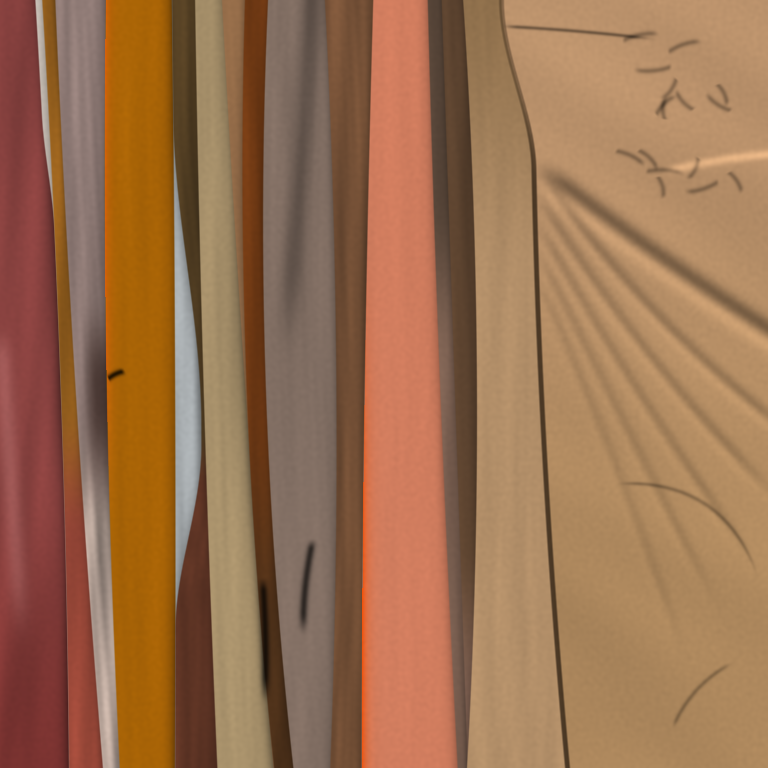
Write a Shadertoy shader that draws this texture.

```glsl
vec2 hash2(vec2 p) {
  p = vec2(dot(p, vec2(127.1, 311.7)), dot(p, vec2(269.5, 183.3)));
  return fract(sin(p) * 43758.5);
}

float corner(vec2 i, vec2 f, vec2 e) {
  return dot(hash2(i + e) * 2.0 - 1.0, f - e);
}

float gradientNoise(vec2 p) {
  vec2 i = floor(p), f = fract(p), u = f * f * (3.0 - 2.0 * f), e = vec2(0, 1);
  return mix(mix(corner(i, f, e.xx), corner(i, f, e.yx), u.x),
             mix(corner(i, f, e.xy), corner(i, f, e.yy), u.x), u.y);
}

// Parabola through x at the top, middle and bottom
float curve(float y, float top, float mid, float low) {
  return top * y * (2.0 * y - 1.0) + mid * 4.0 * y * (1.0 - y)
       + low * (1.0 - y) * (1.0 - 2.0 * y);
}

// Cloth right of its left edge, shading what lies behind
vec3 strip(vec3 col, vec2 p, float edge, vec3 tint, float folds, float px) {
  float x = p.x - edge;
  float streak = gradientNoise(vec2(x * 45.0 + edge * 90.0, p.y * 2.5))
               + 0.5 * gradientNoise(vec2(x * 110.0, p.y * 6.0 + edge * 70.0));
  col *= 1.0 - 0.22 * exp(-max(-x, 0.0) / 0.006);
  return mix(col, tint * (1.0 + folds * streak), smoothstep(-px, px, x));
}

// Soft bowed stroke, tapered at both ends
float crease(vec2 p, vec2 a, vec2 b, float bend, float width) {
  vec2 d = b - a;
  float t = clamp(dot(p - a, d) / dot(d, d), 0.0, 1.0);
  vec2 q = a + d * t + normalize(vec2(-d.y, d.x)) * bend * 4.0 * t * (1.0 - t);
  float r = length(p - q) / width;
  return exp(-r * r) * smoothstep(0.0, 0.12, t) * (1.0 - smoothstep(0.75, 1.0, t));
}

// Dark valley with a lit ridge beneath
float fold(vec2 p, vec2 a, vec2 b, float bend, float width) {
  return crease(p, a, b, bend, width)
       - 0.45 * crease(p + vec2(0.3, 1.3) * width, a, b, bend, width);
}

float rim(float x, float width) {
  return step(0.0, x) * exp(-x / width);
}

vec3 leftCloths(vec2 p, float px) {
  float y = p.y, low = 1.0 - smoothstep(0.3, 0.48, y);
  vec3 col = mix(vec3(0.48, 0.2, 0.19), vec3(0.54, 0.26, 0.25), smoothstep(0.0, 0.45, y));
  col *= 1.0 + 0.22 * gradientNoise(vec2(p.x * 38.0 - y * 3.0, y * 4.0));
  col += 0.09 * crease(p, vec2(0, 0.58), vec2(0.03, 0.15), 0.0, 0.012);

  float ochre = curve(y, 0.055, 0.079, 0.09);
  col = strip(col, p, ochre - 0.009 * smoothstep(0.7, 0.85, y), vec3(0.82, 0.78, 0.74), 0.1, px);
  col = strip(col, p, ochre, mix(vec3(0.61, 0.39, 0.12), vec3(0.6, 0.28, 0.22), low), 0.25, px);
  vec3 mauve = mix(vec3(0.56, 0.48, 0.46), vec3(0.67, 0.6, 0.56), low);
  col = strip(col, p, curve(y, 0.072, 0.098, 0.134), mauve, 0.3 + 0.3 * low, px);
  float mustard = curve(y, 0.138, 0.139, 0.156), x = p.x - mustard;
  float gloom = smoothstep(0.3, 0.48, y) * (1.0 - smoothstep(0.5, 0.62, y));
  col = mix(col, vec3(0.3, 0.23, 0.21), gloom * smoothstep(-0.035, -0.012, x));
  col = strip(col, p, mustard, vec3(0.66, 0.39, 0.025), 0.07, px);
  col = mix(col, vec3(0.9, 0.38, 0.03), 0.8 * rim(x, 0.005) * smoothstep(0.3, 0.6, y));
  return col * (1.0 - 0.8 * crease(p, vec2(0.14, 0.506), vec2(0.164, 0.517), 0.002, 0.004));
}

vec3 middleCloths(vec3 col, vec2 p, float px) {
  float y = p.y, low = 1.0 - smoothstep(0.36, 0.44, y);
  // Bright gap between hanging cloths
  float gap = smoothstep(0.18, 0.42, y) * (1.0 - smoothstep(0.45, 0.85, y));
  float back = curve(y, 0.224, 0.228, 0.228);
  col = strip(col, p, back, vec3(0.65, 0.67, 0.68), 0.25, px);
  vec3 shade = mix(vec3(0.33, 0.25, 0.14), vec3(0.36, 0.2, 0.14), low);
  col = strip(col, p, back + 0.034 * gap, shade, 0.35, px);
  col = strip(col, p, curve(y, 0.254, 0.265, 0.283), vec3(0.66, 0.57, 0.42), 0.14, px);
  col = strip(col, p, curve(y, 0.289, 0.319, 0.356), vec3(0.59, 0.43, 0.29), 0.15, px);
  vec3 rust = mix(vec3(0.3, 0.19, 0.1), vec3(0.45, 0.23, 0.08), smoothstep(0.15, 0.5, y));
  col = strip(col, p, curve(y, 0.319, 0.321, 0.357), rust, 0.25, px);
  col *= 1.0 - 0.7 * crease(p, vec2(0.342, 0.25), vec2(0.345, 0.08), 0.002, 0.005);
  // Grey, brown and coral cloths
  col = strip(col, p, curve(y, 0.349, 0.346, 0.382), vec3(0.51, 0.435, 0.39), 0.12, px);
  col *= 1.0 - 0.25 * crease(p, vec2(0.41, 1.08), vec2(0.37, 0.52), 0.003, 0.014);
  col *= 1.0 - 0.65 * crease(p, vec2(0.408, 0.3), vec2(0.395, 0.17), -0.004, 0.005);
  col = strip(col, p, curve(y, 0.423, 0.438, 0.43), vec3(0.45, 0.31, 0.21), 0.3, px);
  float coral = curve(y, 0.486, 0.475, 0.471);
  col = strip(col, p, coral, vec3(0.82, 0.49, 0.37), 0.05, px);
  col = mix(col, vec3(0.95, 0.32, 0.04), rim(p.x - coral, 0.006) * (1.0 - smoothstep(0.2, 0.7, y)));
  vec3 grey = mix(vec3(0.5, 0.39, 0.33), vec3(0.34, 0.27, 0.22), smoothstep(0.5, 0.75, y));
  col = strip(col, p, curve(y, 0.557, 0.573, 0.596), grey, 0.22, px);
  vec3 dark = mix(vec3(0.5, 0.38, 0.32), vec3(0.37, 0.27, 0.19), smoothstep(0.08, 0.3, y));
  return strip(col, p, curve(y, 0.575, 0.592, 0.609), dark, 0.22, px);
}

vec3 rightSheet(vec3 col, vec2 p, float px) {
  float y = p.y;
  vec3 hem = mix(vec3(0.7, 0.56, 0.41), vec3(0.55, 0.43, 0.29), smoothstep(0.6, 1.05, y));
  col = strip(col, p, curve(y, 0.603, 0.621, 0.608), hem, 0.08, px);
  float x = p.x - 0.693 - 0.046 * (1.0 - y) * (1.0 - y) + 0.04 * smoothstep(0.78, 1.0, y);
  vec3 sheet = mix(vec3(0.69, 0.54, 0.37), vec3(0.73, 0.57, 0.42), smoothstep(0.2, 0.9, y));
  sheet *= 1.0 + 0.12 * gradientNoise(vec2(p.x * 5.0 + y * 4.0, y * 9.0 + p.x * 5.0));

  // Folds fanning out from the pinned corner
  vec2 pin = vec2(0.695, 0.79);
  float dent = 0.38 * fold(p, pin, vec2(1.1, 0.51), -0.008, 0.012);
  for (float k = 0.0; k < 5.0; k++) {
    vec2 end = vec2(1.08, 0.4) - k * vec2(0.045, 0.07);
    dent += (0.2 - 0.025 * k) * fold(p, pin - vec2(0, 0.035 * k), end, 0.008 * k - 0.025, 0.008);
  }
  // Thin creases
  dent += 0.4 * crease(p, vec2(0.65, 0.966), vec2(0.86, 0.948), 0.002, 0.0025);
  dent -= 0.25 * crease(p, vec2(0.86, 0.775), vec2(1.06, 0.802), 0.006, 0.006);
  dent += 0.25 * crease(p, vec2(0.8, 0.37), vec2(0.99, 0.24), 0.045, 0.003);
  dent += 0.25 * crease(p, vec2(0.875, 0.05), vec2(0.96, 0.14), 0.012, 0.003);
  // Scattered scuffs
  for (float k = 0.0; k < 16.0; k++) {
    vec2 h = hash2(vec2(k, 4)), c = vec2(0.82, 0.75) + h * vec2(0.14, 0.21);
    float angle = 6.28 * hash2(h).x;
    vec2 reach = vec2(cos(angle), 0.6 * sin(angle)) * 0.027;
    dent += 0.28 * crease(p, c - reach, c + reach, 0.004, 0.0035);
  }
  col = mix(col, sheet * (1.0 - dent), smoothstep(-px, px, x));
  float seam = 1.0 - smoothstep(0.0015, 0.0035 + px, abs(x));
  return mix(col, vec3(0.22, 0.16, 0.1), seam * mix(0.85, 0.45, smoothstep(0.75, 0.9, y)));
}

void mainImage(out vec4 fragColor, in vec2 fragCoord) {
  vec2 p = fragCoord / iResolution.xy;
  float px = 1.0 / iResolution.y;
  vec3 col = rightSheet(middleCloths(leftCloths(p, px), p, px), p, px);
  fragColor = vec4(col * (1.0 + 0.04 * gradientNoise(p * 150.0)), 1.0);
}
```
